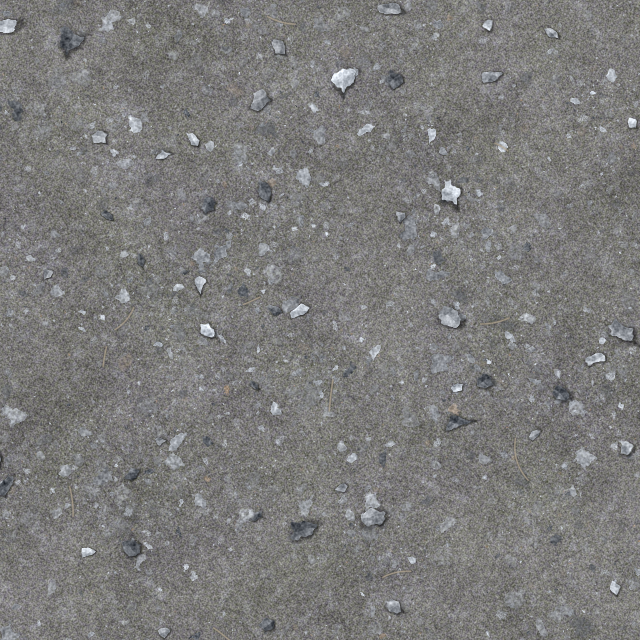
Give the GLSL for this texture, as a Shadertoy shader.

```glsl
// Worn grey ground: compacted grit with angular stone chips and a few dry twigs.
// Layered gradient noise makes the soil; hashed grids scatter ragged polygons,
// from fine grit and half buried chips up to raised stones, then curved stems.

#define SOIL vec3(0.474, 0.469, 0.460)
#define SLATE vec3(0.35, 0.37, 0.40)
#define STONE vec3(0.51, 0.525, 0.55)
#define PALE vec3(0.83, 0.86, 0.90)
#define TAN vec3(0.62, 0.54, 0.46)
#define TWIG vec3(0.70, 0.65, 0.57)
#define GRAIN 0.18
#define CLUSTERING 1.8
#define RAGGED 0.75
#define TAU 6.28318

vec3 hash(vec2 cell, float seed) {
    uvec3 v = uvec3(ivec3(cell, seed) + 1000);
    v = v * 1664525u + 1013904223u;
    for (int i = 0; i < 2; i++) {
        v.x += v.y * v.z;
        v.y += v.z * v.x;
        v.z += v.x * v.y;
        v ^= v >> 16u;
    }
    return vec3(v & 65535u) / 65535.0;
}

float corner(vec2 cell, vec2 offset) {
    float a = TAU * hash(cell, 7.0).x;
    return dot(vec2(cos(a), sin(a)), offset);
}

float gradientNoise(vec2 p) {
    vec2 i = floor(p), f = p - i, e = vec2(1.0, 0.0);
    vec2 u = f * f * f * (f * (f * 6.0 - 15.0) + 10.0);
    return mix(mix(corner(i, f), corner(i + e, f - e), u.x),
               mix(corner(i + e.yx, f - e.yx), corner(i + 1.0, f - 1.0), u.x), u.y);
}

vec2 rotate(vec2 p, float a) {
    float c = cos(a), s = sin(a);
    return vec2(c * p.x + s * p.y, c * p.y - s * p.x);
}

// Irregular convex polygon as the intersection of six half planes
float chipDistance(vec2 p, float radius, vec2 cell, float seed) {
    float d = -radius;
    for (int k = 0; k < 6; k++) {
        vec3 h = hash(cell, seed + 10.0 + float(k));
        float a = TAU * (float(k) + 0.8 * h.x) / 6.0;
        d = max(d, dot(p, vec2(cos(a), sin(a))) - radius * mix(0.6, 1.1, h.y));
    }
    return d;
}

vec3 soil(vec2 uv) {
    vec2 a = rotate(uv, 0.6), b = rotate(uv, 1.1);
    float tone = GRAIN * gradientNoise(a * 397.0) + 0.75 * GRAIN * gradientNoise(b * 241.0);
    tone += 0.08 * gradientNoise(a * 109.0 + 2.7) + 0.06 * gradientNoise(b * 47.0);
    tone += 0.05 * gradientNoise(a * 14.0) + 0.05 * gradientNoise(b * 4.5 + 8.1);
    float hue = gradientNoise(b * 190.0 + 40.0) + 0.3 * gradientNoise(a * 9.0 + 17.0);
    vec3 col = SOIL + tone + hue * vec3(0.006, -0.016, 0.06);

    // Smears of pale stone dust
    float dust = gradientNoise(a * 31.0 + 3.0) + 0.6 * gradientNoise(b * 83.0);
    return col + vec3(0.055, 0.06, 0.075) * smoothstep(0.15, 0.6, dust);
}

// Scatter one size of stone; relief adds facets, a lit rim and a contact shadow
void scatterStones(inout vec3 col, vec2 uv, float cells, float density, float radius,
                   float cover, float relief, float dark, float seed) {
    float px = 1.0 / iResolution.y;
    float rough = gradientNoise(uv * 0.9 / radius + seed);
    float nicks = gradientNoise(rotate(uv, 0.8) * 2.3 / radius + seed);
    float speckle = gradientNoise(rotate(uv, 0.4) * 300.0 + seed)
                  + gradientNoise(rotate(uv, 0.9) * 130.0 + seed);
    for (int j = 0; j < 9; j++) {
        vec2 cell = floor(uv * cells) + vec2(j % 3, j / 3) - 1.0;
        vec3 place = hash(cell, seed), look = hash(cell, seed + 1.0);
        vec2 centre = (cell + 0.1 + 0.8 * place.xy) / cells;
        float r = radius * mix(0.6, 1.5, look.x * look.x);
        vec2 p = uv - centre;
        if (dot(p, p) > 5.0 * r * r) continue;
        float local = density * (1.0 + CLUSTERING * gradientNoise(centre * 6.0 + 3.0));
        if (place.z > local) continue;

        vec3 shape = hash(cell, seed + 2.0);
        vec2 q = rotate(p, TAU * shape.x);
        q.y *= 1.0 + 0.9 * shape.y;
        float ragged = RAGGED * mix(1.0, 0.5, relief);
        float d = chipDistance(q, r, cell, seed) + ragged * r * (rough + 0.5 * nicks);

        // Shadow on the lower right side
        float side = 0.55 + 0.45 * dot(p, vec2(0.6, -0.8)) / r;
        float shadow = 1.0 - smoothstep(0.0, 0.45 * r, d);
        col *= 1.0 - 0.6 * relief * shadow * clamp(side, 0.0, 1.0);

        // Stone colour: mostly blue grey, some pale, dark or tan
        vec3 tint = mix(STONE, PALE, pow(look.y, 1.8));
        tint = mix(tint, SLATE, step(look.y, dark));
        tint = mix(tint, TAN, step(0.96, shape.z) * (1.0 - relief));
        float edge = r * (0.2 * look.z + 0.5 * rough);
        float facet = smoothstep(-px, px, q.x * 0.5 + q.y - edge)
                    - 0.8 * smoothstep(-px, px, q.x - 0.6 * q.y - 0.2 * r + edge);
        tint += facet * mix(0.03, 0.13, relief) + 0.16 * speckle + 0.16 * nicks;
        tint += 0.08 * relief * smoothstep(-0.25 * r, 0.0, d) * (1.0 - side);

        // Low stones are partly covered by soil
        float bare = mix(smoothstep(-0.45, 0.2, nicks + 0.5 * rough), 1.0, relief);
        float opacity = mix(cover, 1.0, look.z * look.z) * mix(bare, 1.0, look.z * look.z);
        float soft = px * 0.8 + 0.10 * r * (1.0 - relief) * (1.0 - look.z);
        col = mix(col, tint, opacity * (1.0 - smoothstep(-soft, soft, d)));
    }
}

void scatterTwigs(inout vec3 col, vec2 uv, float cells) {
    float px = 1.0 / iResolution.y;
    for (int j = 0; j < 9; j++) {
        vec2 cell = floor(uv * cells) + vec2(j % 3, j / 3) - 1.0;
        vec3 place = hash(cell, 90.0), look = hash(cell, 91.0);
        if (place.z > 0.3) continue;
        vec2 p = rotate(uv - (cell + place.xy) / cells, TAU * look.x);
        float halfLength = mix(0.010, 0.034, look.y);
        p.y += (look.z - 0.5) * 16.0 * p.x * p.x;
        float d = length(vec2(max(abs(p.x) - halfLength, 0.0), p.y)) - 0.0012;
        col *= 1.0 - 0.2 * (1.0 - smoothstep(0.0, 0.003, d));
        col = mix(col, TWIG, 0.85 * (1.0 - smoothstep(-px, px, d)));
    }
}

void mainImage(out vec4 fragColor, in vec2 fragCoord) {
    vec2 uv = fragCoord / iResolution.y;
    vec3 col = soil(uv);
    scatterStones(col, uv, 170.0, 0.42, 0.0016, 0.40, 0.0, 0.30, 100.0);
    scatterStones(col, uv, 58.0, 0.46, 0.0056, 0.25, 0.08, 0.14, 200.0);
    scatterStones(col, uv, 27.0, 0.48, 0.0125, 0.28, 0.20, 0.14, 300.0);
    scatterTwigs(col, uv, 6.0);
    scatterStones(col, uv, 11.0, 0.36, 0.0165, 0.85, 1.0, 0.34, 400.0);
    fragColor = vec4(clamp(col, 0.0, 1.0), 1.0);
}
```
